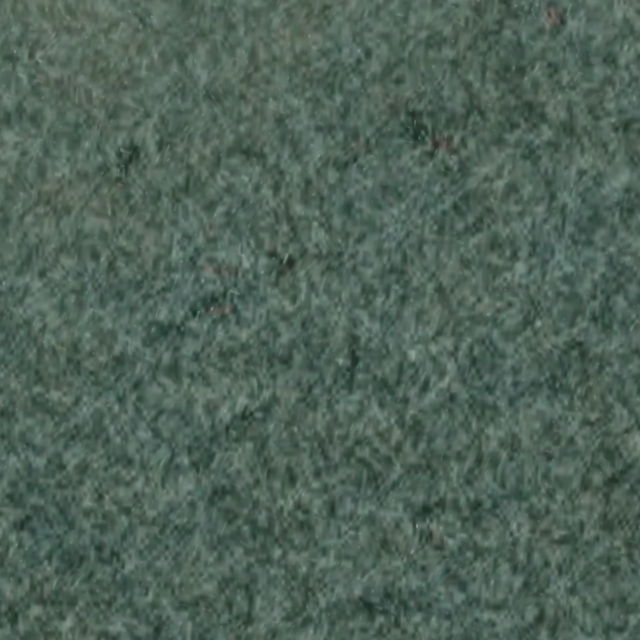
Write a WebGL 1 fragment shader that draws this texture.

```glsl
precision highp float;
// Dense grey-green moss seen from above: short blurred tufts that lean right,
// built from stretched value noise over broad diagonal swells, with sparse
// rough patches holding dark pits, brown litter and pale glints.

uniform vec2 u_resolution;

float hash(vec2 p) {
  return fract(sin(dot(p, vec2(127.1, 311.7))) * 43758.5453);
}

// Smooth value noise, from -1 to 1
float noise(vec2 p) {
  vec2 cell = floor(p);
  vec2 f = fract(p);
  f = f * f * (3.0 - 2.0 * f);
  float low = mix(hash(cell), hash(cell + vec2(1.0, 0.0)), f.x);
  float high = mix(hash(cell + vec2(0.0, 1.0)), hash(cell + 1.0), f.x);
  return mix(low, high, f.y) * 2.0 - 1.0;
}

vec2 rotate(vec2 p, float angle) {
  float c = cos(angle);
  float s = sin(angle);
  return vec2(c * p.x + s * p.y, c * p.y - s * p.x);
}

// Layers of tufts, each finer than the last and turned a little
float tufts(vec2 p) {
  float sum = 0.0;
  float weight = 0.036;
  vec2 scale = vec2(46.0, 32.0);
  for (int i = 0; i < 3; i++) {
    float layer = float(i);
    vec2 q = rotate(p, -0.42 + 0.17 * layer);
    sum += weight * noise(q * scale + 17.3 * layer);
    scale *= 1.9;
    weight = 0.088;
  }
  return sum;
}

void main() {
  vec2 uv = gl_FragCoord.xy / u_resolution;

  // Bend the ground so that no lattice direction shows
  vec2 bend = vec2(noise(uv * 23.0 + 5.1), noise(uv * 23.0 + 41.7));
  vec2 p = uv + 0.006 * bend;
  vec2 slope = rotate(p, 0.45);

  // Broad swells along the diagonal, and scattered rough patches
  float swell = noise(slope * vec2(5.0, 10.0) + 3.7);
  float ripple = noise(slope * vec2(14.0, 34.0) + 8.2);
  float patches = noise(slope * vec2(5.0, 11.0) + 29.4)
                + 0.5 * noise(p * 19.0 + 12.6);
  float rough = smoothstep(0.45, 1.1, patches);
  float haze = smoothstep(0.7, 1.5, uv.y + 0.5 * (1.0 - uv.x));

  // Tone of the tufts, flatter in the hazy corner
  float contrast = 0.97 + 0.5 * rough - 0.35 * haze;
  float tone = 0.378 + contrast * tufts(p);
  tone += 0.018 * swell + 0.016 * ripple + 0.03 * haze - 0.02 * rough;

  // Small pale glints, denser on rough ground
  float speck = noise(rotate(p, -0.3) * vec2(118.0, 86.0) + 61.0);
  float glint = smoothstep(0.62, 0.98, speck);
  tone += glint * (0.07 + 0.13 * rough);
  tone = max(tone, 0.2 + 0.3 * (tone - 0.2));

  // Grey-green base with drifts of teal, olive and blue
  vec3 color = vec3(tone) + vec3(-0.075, 0.005, -0.035);
  float warmth = 0.6 * noise(p * 13.0 + 71.0) + 0.5 * noise(p * 52.0 + 90.0);
  float green = noise(p * 75.0 + 33.0);
  color += warmth * vec3(0.019, 0.0, -0.014);
  color += green * vec3(-0.007, 0.007, -0.005);
  color += haze * vec3(0.012, 0.004, -0.006);

  // Brown litter in the hollows of rough patches
  float litter = rough * smoothstep(0.2, 0.8, noise(p * 31.0 + 14.0));
  color = mix(color, vec3(1.0, 0.88, 0.8) * tone * 0.85, 0.7 * litter);

  gl_FragColor = vec4(clamp(color, 0.0, 1.0), 1.0);
}
```
